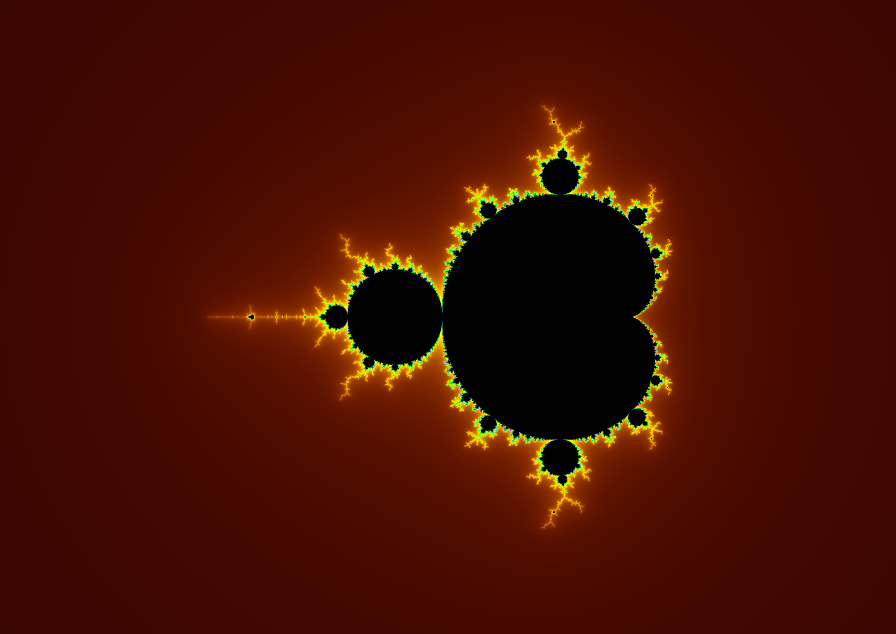
A Shadertoy shader for this background:

```glsl
// Mandelbrot set in black on a dark red field, drawn by smooth escape time.
// Both hue and brightness rise with the escape count: deep red far away,
// orange glow and yellow filaments near the border, green and blue at the rim.

#define VIEW_CENTER vec2(-0.72, 0.0)
#define VIEW_HEIGHT 3.36
#define MAX_STEPS 200
#define BAILOUT 256.0
#define COUNT_OFFSET 3.0
#define HUE_PER_STEP 0.005
#define BASE_VALUE 0.10
#define VALUE_PER_STEP 0.039
#define SAMPLES 2

// Pure saturated hue (0 to 1 around the wheel)
vec3 hueColor(float hue) {
    vec3 wheel = abs(fract(hue + vec3(0.0, 2.0, 1.0) / 3.0) * 6.0 - 3.0);
    return clamp(wheel - 1.0, 0.0, 1.0);
}

// Closed-form test for the main cardioid and the period-two disc
bool inMainBody(vec2 c) {
    float x = c.x - 0.25;
    float q = x * x + c.y * c.y;
    bool cardioid = q * (q + x) < 0.25 * c.y * c.y;
    vec2 d = c + vec2(1.0, 0.0);
    return cardioid || dot(d, d) < 0.0625;
}

// Continuous escape count, or -1 for points that stay bounded
float escapeCount(vec2 c) {
    if (inMainBody(c)) return -1.0;
    vec2 z = vec2(0.0);
    for (int i = 1; i <= MAX_STEPS; i++) {
        z = vec2(z.x * z.x - z.y * z.y, 2.0 * z.x * z.y) + c;
        float r2 = dot(z, z);
        if (r2 > BAILOUT * BAILOUT) {
            return float(i) - log2(0.5 * log2(r2)) + COUNT_OFFSET;
        }
    }
    return -1.0;
}

vec3 fractalColor(vec2 c) {
    float count = escapeCount(c);
    if (count < 0.0) return vec3(0.0);
    float value = min(BASE_VALUE + VALUE_PER_STEP * count, 1.0);
    return value * hueColor(HUE_PER_STEP * count);
}

void mainImage(out vec4 fragColor, in vec2 fragCoord) {
    // Average a small grid of samples for smooth edges
    vec3 total = vec3(0.0);
    for (int j = 0; j < SAMPLES; j++) {
        for (int i = 0; i < SAMPLES; i++) {
            vec2 jitter = (vec2(i, j) + 0.5) / float(SAMPLES) - 0.5;
            vec2 p = (fragCoord + jitter - 0.5 * iResolution.xy) / iResolution.y;
            total += fractalColor(VIEW_CENTER + VIEW_HEIGHT * p);
        }
    }
    fragColor = vec4(total / float(SAMPLES * SAMPLES), 1.0);
}
```
